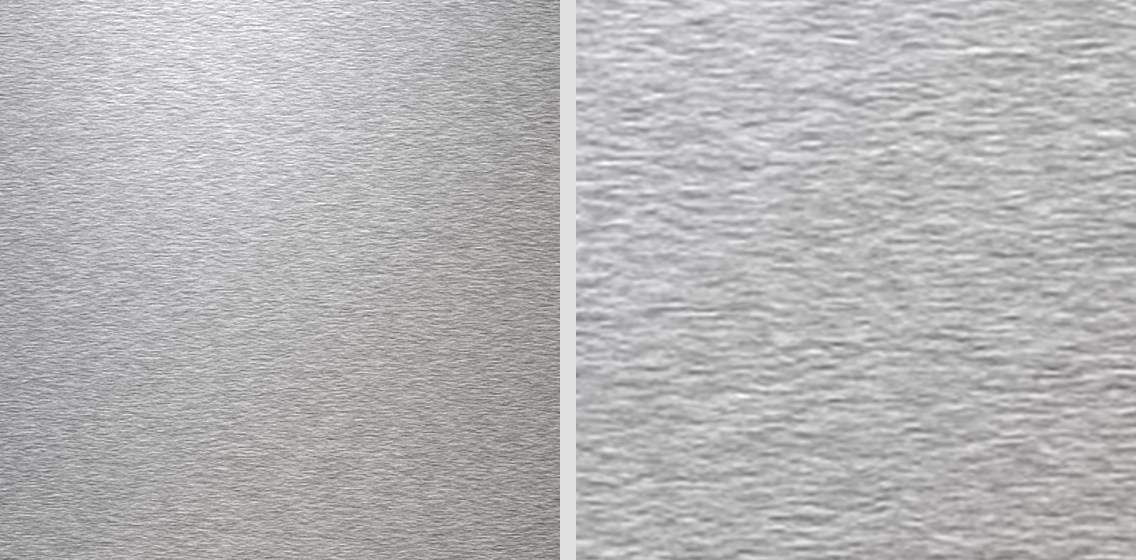
Left: the whole. Right: its middle third, enlarged.
A WebGL 1 fragment shader for this texture:

```glsl
precision highp float;
uniform vec2 u_resolution;

#define STREAK_CELLS vec2(72.0, 345.0)
#define FIBRE_CELLS vec2(150.0, 410.0)
#define BODY_CELLS vec2(64.0, 165.0)
#define SPECK_CELLS vec2(300.0, 470.0)
#define STREAK_DEPTH 0.165
#define FIBRE_DEPTH 0.13
#define BODY_DEPTH 0.09
#define SPECK_DEPTH 0.10
#define MOTTLE_DEPTH 0.025
#define WAVINESS 0.0018
#define BASE_LIGHT 0.678
#define GLOW_STRENGTH 0.145

float hash(vec2 cell) {
  vec3 h = fract(cell.xyx * 0.1031);
  h += dot(h, h.yzx + 33.33);
  return fract((h.x + h.y) * h.z);
}

// One row of smooth noise, slid sideways by its own random offset
float rowNoise(float x, float row) {
  x += 7.0 * hash(vec2(row, 91.0));
  float cell = floor(x);
  float f = fract(x);
  f = f * f * (3.0 - 2.0 * f);
  return mix(hash(vec2(cell, row)), hash(vec2(cell + 1.0, row)), f) - 0.5;
}

// Value noise from staggered rows, centred on zero
float noise(vec2 p) {
  float row = floor(p.y);
  float f = fract(p.y);
  f = f * f * (3.0 - 2.0 * f);
  return mix(rowNoise(p.x, row), rowNoise(p.x, row + 1.0), f);
}

// Light on fine ridges: the height difference from one row to the next
float relief(vec2 p) {
  vec2 halfRow = vec2(0.0, 0.5);
  return noise(p + halfRow) - noise(p - halfRow);
}

// Thin horizontal ridges and fibres over a soft body, with speckle
float brushedGrain(vec2 p) {
  p.y += WAVINESS * noise(p * vec2(55.0, 80.0) + 71.0);
  return STREAK_DEPTH * relief(p * STREAK_CELLS + vec2(9.0, 13.0))
       + FIBRE_DEPTH * relief(p * FIBRE_CELLS + vec2(37.0, 451.0))
       + BODY_DEPTH * noise(p * BODY_CELLS + vec2(83.0, 1409.0))
       + SPECK_DEPTH * noise(p * SPECK_CELLS + vec2(211.0, 917.0));
}

// Soft glow at the top, falling off to the sides and the bottom
float sheen(vec2 p) {
  vec2 q = (p - vec2(0.37, 1.02)) / vec2(0.40, 0.50);
  float side = p.x - 0.42;
  return BASE_LIGHT + GLOW_STRENGTH * exp(-dot(q, q))
       - 0.25 * side * side + 0.05 * (p.y - 0.5);
}

void main() {
  vec2 p = gl_FragCoord.xy / u_resolution;
  float mottle = noise(p * vec2(22.0, 60.0) + 3.0);
  float light = sheen(p) + brushedGrain(p) + MOTTLE_DEPTH * mottle;

  // Cool metal, slightly warm in the lower right corner
  vec3 coolTint = vec3(0.0, -0.005, 0.009);
  vec3 warmTint = vec3(0.006, 0.0, -0.006);
  float warmth = smoothstep(0.5, 1.5, p.x + 1.0 - p.y);
  vec3 color = vec3(light) + mix(coolTint, warmTint, warmth);
  gl_FragColor = vec4(clamp(color, 0.0, 1.0), 1.0);
}
```
